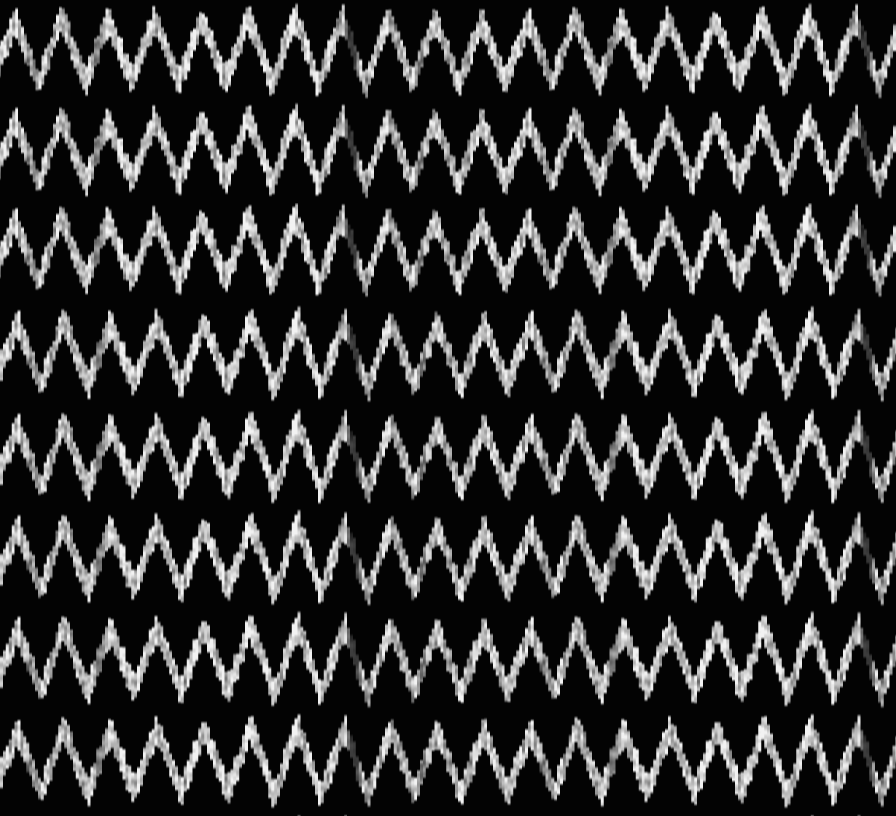
A Shadertoy shader for this pattern:

```glsl
// Ikat zigzags: eight rows of pale chevrons on black, about nineteen peaks across.
// Each narrow vertical thread is a strand centred on a triangle wave, with hashed
// ends and gradient-noise brightness; the thread sequence recurs every 11 peaks.

float hash(vec2 p) {
    vec3 q = fract(p.xyx * vec3(0.1031, 0.103, 0.0973));
    q += dot(q, q.yzx + 33.33);
    return fract((q.x + q.y) * q.z);
}

vec2 gradient(vec2 cell) {
    float angle = 6.2832 * hash(cell + 7.0);
    return vec2(cos(angle), sin(angle));
}

float gradientNoise(vec2 p) {
    vec2 i = floor(p), f = fract(p);
    vec2 w = f * f * f * (f * (f * 6.0 - 15.0) + 10.0);
    vec2 e = vec2(0.0, 1.0);
    float low = mix(dot(gradient(i), f), dot(gradient(i + e.yx), f - e.yx), w.x);
    float high = mix(dot(gradient(i + e), f - e), dot(gradient(i + 1.0), f - 1.0), w.x);
    return mix(low, high, w.y);
}

// Brightness of the cloth at p, on a canvas 768 units wide with y downwards
float weave(vec2 p, float pixel) {
    // Rows, with the third one set slightly high and the lower five shifted right
    float row = floor(p.y / 87.0);
    float y = p.y - row * 87.0 + 3.0 * exp(-(row - 2.0) * (row - 2.0));
    float u = (p.x - 13.0 - 2.0 * step(2.5, row)) / 40.0;

    // Sixteen threads to a peak
    float column = floor(u * 16.0);
    float thread = mod(column, 176.0);
    float along = (thread + 0.5) / 16.0;
    float centre = 72.0 - 112.0 * abs(fract(along) - 0.5);
    centre += 4.0 * gradientNoise(vec2(along * 1.3, 0.5));

    // Strand ends are uneven, nearly alike from row to row
    float slip = 2.0 * (hash(vec2(thread, row + 40.0)) - 0.5);
    float top = centre - 11.0 + slip + 7.0 * (hash(vec2(thread, 3.0)) - 0.5);
    float bottom = centre + 11.0 + slip + 7.0 * (hash(vec2(thread, 9.0)) - 0.5);
    float soft = max(1.8, pixel);
    float strand = smoothstep(top - soft, top + soft, y)
                 * (1.0 - smoothstep(bottom - soft, bottom + soft, y));

    // Thread tone, mottling along it, and one worn leg
    float tone = 0.72 + 0.34 * (hash(vec2(thread, 21.0)) - 0.5);
    tone += 0.5 * gradientNoise(vec2(thread * 1.37 + 0.4, y / 8.0 + 0.13 * row));
    tone += 0.2 * gradientNoise(vec2(along * 2.0, 5.5));
    float worn = smoothstep(7.03, 7.12, along) * (1.0 - smoothstep(7.27, 7.4, along));
    tone *= 1.0 - 0.68 * worn;
    return strand * clamp(tone, 0.08, 0.95);
}

void mainImage(out vec4 fragColor, in vec2 fragCoord) {
    float pixel = 768.0 / iResolution.x;
    vec2 p = vec2(fragCoord.x, iResolution.y - fragCoord.y) * pixel;

    // Average across the pixel to smooth the thread sides
    float light = 0.0;
    for (int k = 0; k < 4; k++) {
        float offset = (float(k) - 1.5) / 4.0;
        light += weave(p + vec2(offset * pixel, 0.0), pixel) / 4.0;
    }
    fragColor = vec4(vec3(mix(0.01, 1.0, light)), 1.0);
}
```
